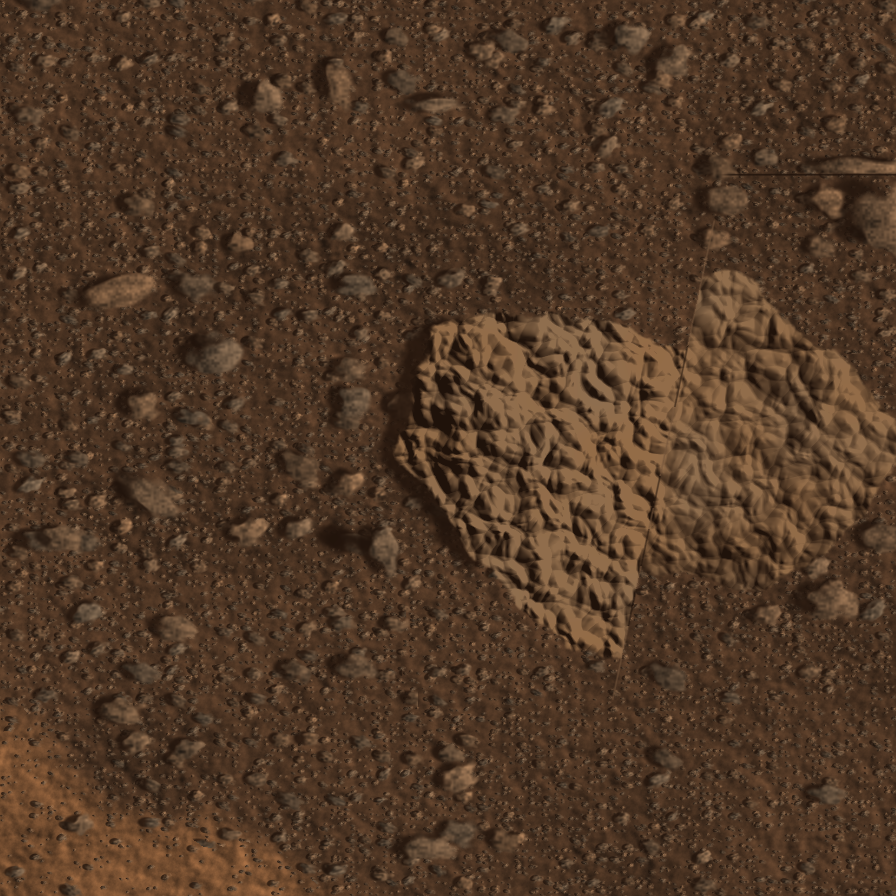
This texture is drawn by a WebGL 1 fragment shader. Its source:

```glsl
precision highp float;
// Side-lit stony desert ground with a large two-lobed boulder and scattered rocks.
uniform vec2 u_resolution;
const vec3 SOIL = vec3(.285, .195, .13), SAND = vec3(.45, .30, .185);
const vec3 STONE = vec3(.45, .33, .23), GREY = vec3(.38, .31, .24);
const vec3 BOULDER = vec3(.46, .33, .215), SHADE = vec3(.12, .07, .04);
const vec2 LIGHT = vec2(.86, .51), SHADOW_SHIFT = vec2(-.95, .22);
const vec2 SEAM_TOP = vec2(.797, .753), SEAM_END = vec2(.684, .22);
const float RELIEF_STEP = .0035;
vec2 p;    // canvas position
vec3 col;  // colour built up so far

float hash(vec2 v) {
  vec3 q = fract(v.xyx * .1031);
  q += dot(q, q.yzx + 33.33);
  return fract((q.x + q.y) * q.z);
}
vec2 hash2(vec2 v) { return vec2(hash(v), hash(v + 57.3)); }
float noise(vec2 v) {
  vec2 i = floor(v), f = fract(v);
  f = f * f * (3. - 2. * f);
  return mix(mix(hash(i), hash(i + vec2(1, 0)), f.x),
             mix(hash(i + vec2(0, 1)), hash(i + 1.), f.x), f.y);
}
float fbm(vec2 v) {
  float sum = 0., amp = .5;
  for (int i = 0; i < 5; i++) {
    sum += amp * noise(v);
    v = mat2(1.6, 1.2, -1.2, 1.6) * v + 7.1;
    amp *= .5;
  }
  return sum;
}
float cellular(vec2 v) {
  float best = 2.;
  for (int y = -1; y <= 1; y++) for (int x = -1; x <= 1; x++) {
    vec2 c = floor(v) + vec2(x, y);
    best = min(best, length(c + hash2(c) - v));
  }
  return best;
}
float relief(vec2 v) {
  v += .012 * vec2(noise(v * 40.), noise(v * 40. + 19.));
  return .8 * fbm(v * 15.) - .42 * cellular(v * vec2(28, 34)) - .2 * cellular(v * 68.);
}
// Signed distance to a clockwise edge, positive outside
float cut(vec2 a, vec2 b) {
  vec2 d = normalize(b - a);
  return dot(p - a, vec2(-d.y, d.x));
}
float segment(vec2 a, vec2 b) {
  vec2 d = b - a;
  return length(p - a - d * clamp(dot(p - a, d) / dot(d, d), 0., 1.));
}
float leftLobe() {
  vec2 a = vec2(.487, .635), b = vec2(.62, .652), e = vec2(.66, .262);
  vec2 f = vec2(.52, .39), g = vec2(.452, .49), h = vec2(.455, .57);
  float top = max(max(cut(a, b), cut(b, vec2(.766, .605))), max(cut(g, h), cut(h, a)));
  return max(top, max(max(cut(e, f), cut(f, g)), e.y - p.y));
}
float rightLobe() {
  vec2 b = vec2(.84, .69), e = vec2(.90, .365), f = vec2(.84, .345);
  float top = max(cut(vec2(.787, .70), b), cut(b, vec2(1, .53)));
  return max(top, max(cut(vec2(1, .47), e), max(cut(e, f), cut(f, vec2(.72, .375)))));
}
// Rough ellipse with a cast shadow; d is the offset from its centre
void addStone(vec2 d, vec2 size, float angle, float seed, vec3 tint) {
  float reach = max(size.x, size.y), least = min(size.x, size.y);
  if (dot(d, d) > 9. * reach * reach) return;
  float c = cos(angle), s = sin(angle);
  mat2 turn = mat2(c, -s, s, c);
  vec2 q = turn * d / size, qs = turn * (d - SHADOW_SHIFT * least) / size;
  float rough = .8 * (noise(q * 1.7 + seed * 91.) - .5);
  float soft = .12 + 1.5 / (u_resolution.y * least);
  col = mix(col, SHADE, .75 * (1. - smoothstep(.7, 1.15, length(qs))));
  float body = 1. - smoothstep(-soft, soft, length(q) + rough - .9);
  float facets = .5 * noise(q * 2.6 + seed * 37.) + .35 * noise(d * 330. + seed * 9.);
  col = mix(col, tint * (.48 + .33 * dot(d / reach, LIGHT) + facets), body);
}
// Landmark rock, seeded by its position
void rock(float x, float y, float w, float h, float angle) {
  float seed = hash(vec2(x, y) * 311.);
  addStone(p - vec2(x, y), vec2(w, h), angle, seed, mix(GREY, STONE * 1.1, seed));
}
// Gravel to cobbles, coarser with each pass
void scatterStones(float sand) {
  float scale = 136., bare = smoothstep(.4, .65, p.x) * (1. - smoothstep(.55, .75, p.y));
  for (int layer = 0; layer < 4; layer++) {
    vec2 stretch = scale * vec2(1, 1.25);
    float density = (layer == 3 ? .32 : .48) * (1. - .7 * sand);
    if (layer > 1) density *= 1. - .6 * bare;
    for (int y = -1; y <= 1; y++) for (int x = -1; x <= 1; x++) {
      vec2 c = floor(p * stretch) + vec2(x, y);
      vec2 r = hash2(c + scale), t = hash2(c + scale + 211.);
      if (t.x > density) continue;
      vec2 size = (.12 + .2 * r.x * r.x) / scale * vec2(1.25, .7 + .3 * t.y);
      vec3 tint = mix(GREY, STONE, t.y) * (.8 + .35 * r.y);
      addStone(p - (c + .2 + .6 * r) / stretch, size, 1.2 * r.y - .5, r.x, tint);
    }
    scale *= .5;
  }
}
// Boulder lobe on either side of the slanted seam
void addBoulder(float broad, float px) {
  bool left = cut(SEAM_END, SEAM_TOP) > 0.;
  float lobe = (left ? leftLobe() : rightLobe()) + .045 * (fbm(p * 22.) - .5);
  if (lobe > .01) return;
  float height = relief(p), slope = (height - relief(p + LIGHT * RELIEF_STEP)) / RELIEF_STEP;
  float tone = mix(.66, .98, smoothstep(.2, .32, p.y - .2 * p.x));
  if (left) tone = mix(.5, 1.05, smoothstep(.595, .745, p.x + .25 * p.y))
    + .2 * smoothstep(.57, .64, p.y) - .25 * (1. - smoothstep(.27, .36, p.y));
  float lit = tone * (.67 + .5 * broad) + (left ? .045 : .027) * slope + .3 * height;
  vec3 face = mix(SHADE, mix(BOULDER, GREY * 1.12, .5 * noise(p * 18.)), clamp(lit, 0., 1.35));
  col = mix(col, face, 1. - smoothstep(-.002 - px, .002 + px, lobe));
}
void main() {
  p = gl_FragCoord.xy / u_resolution.y;
  float px = 1. / u_resolution.y, broad = fbm(p * 7.);
  float sand = smoothstep(-.03, .04, .115 - p.y - .46 * p.x + .13 * broad);
  float grain = fbm(p * 75.) - fbm(p * 75. + LIGHT * .5);
  col = mix(SOIL, SAND, sand) * (.78 + .42 * broad + grain);
  scatterStones(sand);
  // Landmark rocks
  rock(.38, .908, .017, .026, .2); rock(.297, .89, .018, .018, -.5); rock(.484, .883, .027, .012, .1);
  rock(.54, .942, .014, .011, .2); rock(.704, .957, .021, .017, .2); rock(.74, .912, .012, .009, 0.);
  rock(.133, .671, .04, .018, .3); rock(.243, .603, .029, .022, .2); rock(.17, .447, .038, .017, -.7);
  rock(.198, .297, .022, .015, -.2); rock(.073, .398, .023, .015, -.2); rock(.397, .551, .019, .017, -.4);
  rock(.928, .328, .027, .02, 0.); rock(.138, .204, .024, .016, -.2); rock(.478, .053, .032, .014, .1);
  rock(.99, .758, .036, .04, .3); rock(.928, .775, .021, .016, 0.); rock(.96, .814, .055, .011, 0.);
  // Long shadows
  vec2 bend = vec2(.455, .495);
  float dark = min(segment(vec2(.485, .615), bend), segment(bend, vec2(.53, .395))) - .027;
  dark = min(dark, segment(vec2(.37, .405), vec2(.43, .385)) - .012) + .025 * (fbm(p * 28.) - .5);
  col = mix(col, SHADE * (.85 + .5 * broad), .85 * (1. - smoothstep(-.006, .006, dark)));
  rock(.43, .385, .015, .031, .3);
  addBoulder(broad, px);
  // Fine seam lines
  float slant = 1. - smoothstep(0., .0008 + px, segment(SEAM_END, SEAM_TOP));
  col = mix(col, mix(SHADE, STONE, step(.45, noise(p * 45.))), .55 * slant);
  float ledge = 1. - smoothstep(0., .0008 + px, abs(p.y - .805));
  col = mix(col, SHADE, .8 * ledge * smoothstep(.80, .82, p.x));
  gl_FragColor = vec4(clamp(col, 0., 1.), 1);
}
```
